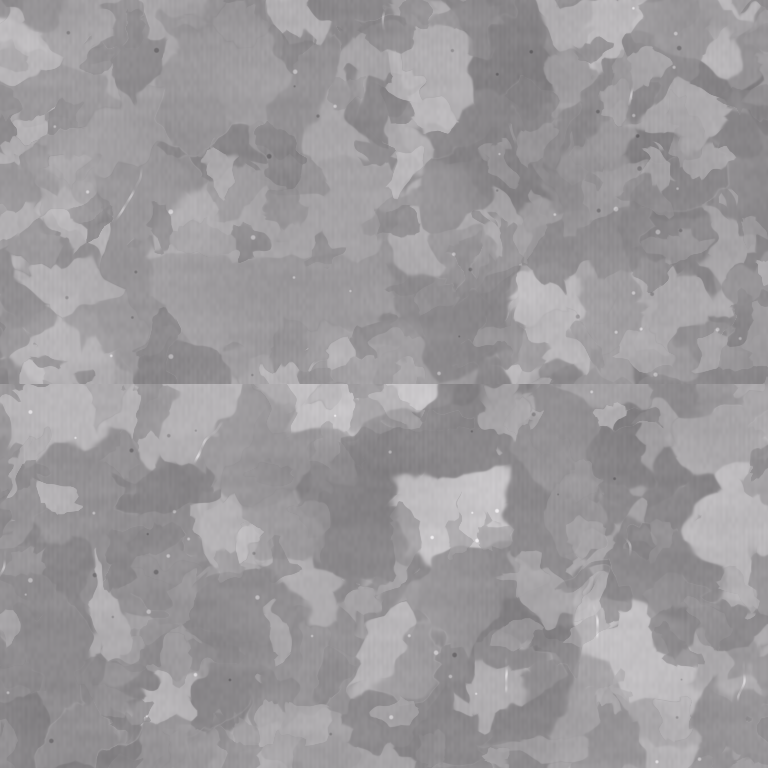
A WebGL 2 fragment shader for this texture:

```glsl
#version 300 es
precision highp float;
// Galvanised sheet metal: overlapping layers of jagged zinc crystals, each a
// warped cell pattern with its own stretch, lobes and tone. Soft clouding,
// fine vertical ribs, specks and pale scratches are laid over the crystals.

#define COARSE_CELLS 8.0
#define MEDIUM_CELLS 14.0
#define FINE_CELLS 25.0
#define EDGE_SHARPNESS 55.0
#define WARP 0.013
#define JAG 0.2
#define DARK_TONE 0.513
#define RIB_COUNT 170.0
#define RIB_DEPTH 0.007
#define GRAIN_DEPTH 0.026
#define SPECK_CELLS 38.0
#define SCRATCH_COUNT 9

uniform vec2 u_resolution;
out vec4 fragColor;

const float TAU = 6.2832;

vec2 hash2(vec2 p) {
    return fract(sin(vec2(dot(p, vec2(127.1, 311.7)), dot(p, vec2(269.5, 183.3)))) * 43758.5453);
}

vec2 noise2(vec2 p) {
    vec2 i = floor(p), f = fract(p);
    f = f * f * (3.0 - 2.0 * f);
    return mix(mix(hash2(i), hash2(i + vec2(1, 0)), f.x),
               mix(hash2(i + vec2(0, 1)), hash2(i + vec2(1, 1)), f.x), f.y);
}

vec2 rotate(vec2 p, float a) {
    float c = cos(a), s = sin(a);
    return vec2(c * p.x + s * p.y, c * p.y - s * p.x);
}

// Mostly mid greys, with a thin tail of bright crystals
float crystalTone(float h) {
    return DARK_TONE + 0.115 * h + 0.145 * h * h * h * h;
}

// One crystal layer: x = tone, y = coverage
vec2 crystals(vec2 p, float share, float seed) {
    vec2 base = floor(p);
    vec3 sum = vec3(0.0);
    for (int y = -2; y <= 2; y++) {
        for (int x = -2; x <= 2; x++) {
            vec2 id = base + vec2(x, y);
            vec2 place = hash2(id + seed);
            vec2 look = hash2(id + seed + 37.3);
            vec2 shape = hash2(id + seed + 71.9);
            vec2 q = rotate(p - id - place, shape.x * TAU);
            float stretch = 1.0 + 0.5 * shape.y;
            q *= vec2(1.0 / stretch, stretch);
            // Triangle-wave lobes give pointed, leaf-like outlines
            float lobes = 4.0 + floor(4.0 * look.y);
            float lobe = abs(fract(atan(q.y, q.x) / TAU * lobes) - 0.5);
            float d = length(q) * (1.0 + JAG * (4.0 * lobe - 1.0));
            float weight = exp(-EDGE_SHARPNESS * (min(d, 1.8) - 0.5));
            float shade = 0.028 * clamp(q.x, -1.0, 1.0);
            sum += weight * vec3(crystalTone(look.x) + shade, step(place.x, share), 1.0);
        }
    }
    return sum.xy / sum.z;
}

// Scattered round flecks: x = pale, y = dark
vec2 specks(vec2 uv, float pixel) {
    vec2 p = uv * SPECK_CELLS, id = floor(p);
    vec2 kind = hash2(id + 5.7);
    vec2 center = 0.25 + 0.5 * hash2(id + 19.1);
    float radius = 0.04 + 0.08 * kind.y;
    float blur = pixel * SPECK_CELLS;
    float dot_ = 1.0 - smoothstep(radius - blur, radius + blur, length(fract(p) - center));
    return dot_ * vec2(step(kind.x, 0.035), step(0.965, kind.x));
}

// Short wavering hairlines, mostly upright
float scratches(vec2 uv, float pixel) {
    float amount = 0.0;
    for (int i = 0; i < SCRATCH_COUNT; i++) {
        vec2 center = hash2(vec2(i, 8.3));
        vec2 form = hash2(vec2(i, 51.7));
        float tilt = (form.x - 0.5) * (form.y > 0.75 ? 3.2 : 0.6);
        vec2 q = rotate(uv - center, tilt);
        q.x += 0.009 * (noise2(vec2(q.y * 45.0, i)).x - 0.5);
        float reach = 0.012 + 0.03 * form.y;
        float ends = 1.0 - smoothstep(0.6 * reach, reach, abs(q.y));
        float line = 1.0 - smoothstep(0.0005, 0.0012 + pixel, abs(q.x));
        amount = max(amount, line * ends * noise2(q * 90.0 + 3.0).y);
    }
    return amount;
}

void main() {
    vec2 uv = gl_FragCoord.xy / u_resolution;
    float pixel = 1.0 / u_resolution.y;

    // Two sheets meet at a level seam
    vec2 sheet = uv + (uv.y < 0.5 ? vec2(3.37, 5.0) : vec2(0.0));
    vec2 p = sheet + WARP * (2.0 * noise2(sheet * 19.0) - 1.0);
    p += 0.45 * WARP * (2.0 * noise2(sheet * 58.0) - 1.0);

    // Crystals, from large to small
    float tone = crystals(p * COARSE_CELLS, 1.0, 2.0).x;
    vec2 medium = crystals(p * MEDIUM_CELLS, 0.45, 13.0);
    tone = mix(tone, medium.x, 0.8 * medium.y);
    vec2 fine = crystals(p * FINE_CELLS, 0.24, 29.0);
    tone = mix(tone, fine.x, 0.7 * fine.y);

    // Clouding, level streaks, grain and ribs
    tone += 0.035 * (noise2(sheet * 11.0).x - 0.5);
    tone += 0.024 * (noise2(sheet * vec2(16.0, 75.0)).y - 0.5);
    tone += GRAIN_DEPTH * (noise2(sheet * vec2(240.0, 130.0)).x - 0.5);
    tone += RIB_DEPTH * sin(uv.x * RIB_COUNT * TAU) * noise2(sheet * 14.0).y;

    // Wear
    vec2 fleck = specks(uv, pixel);
    tone += 0.17 * fleck.x - 0.13 * fleck.y + 0.2 * scratches(uv, pixel);

    fragColor = vec4(vec3(tone) + vec3(0.002, -0.007, 0.003), 1.0);
}
```
